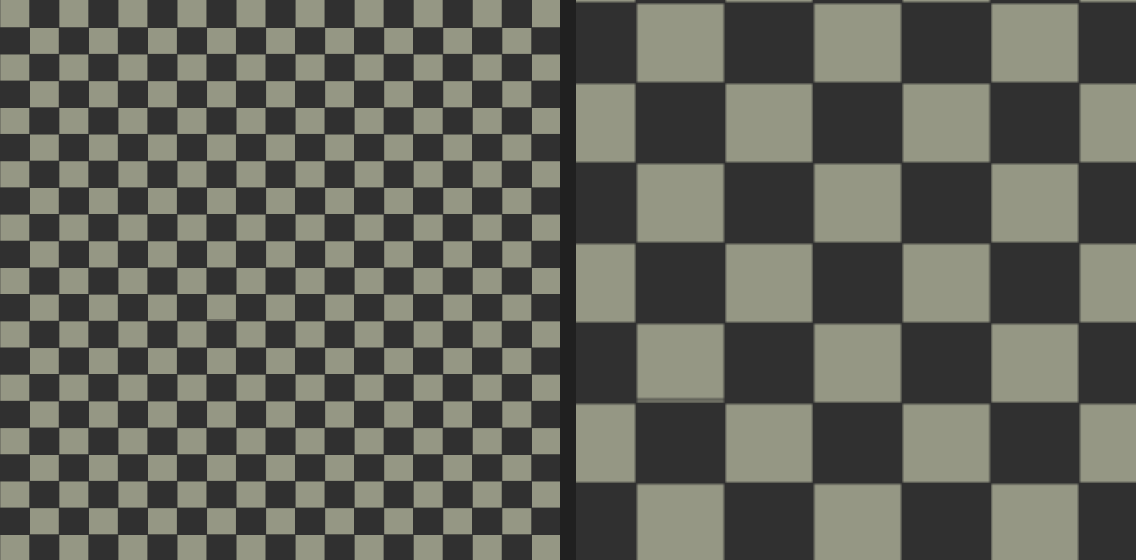
Left: the whole. Right: its middle third, enlarged.
Write a three.js fragment shader that draws this pattern.

```glsl
#define CELL vec2(0.052734, 0.047656)
#define TOP_OFFSET 0.00146
#define INSET 0.0005
#define SOFTNESS 0.00195
#define DARK vec3(0.188, 0.188, 0.188)
#define LIGHT vec3(0.584, 0.592, 0.518)
#define WORN_CELL vec2(7.0, 11.0)
#define SCRATCH_HEIGHT 0.0021
#define SCRATCH_STRENGTH 0.5

varying vec2 vUv;

// Soft coverage of a rectangle centred on the origin
float boxCoverage(vec2 p, vec2 halfSize) {
  vec2 inside = clamp((halfSize - abs(p)) / SOFTNESS + 0.5, 0.0, 1.0);
  return inside.x * inside.y;
}

// Hairline just above the lower edge of the worn cell
float scratch(vec2 cell, vec2 local) {
  vec2 offset = abs(cell - WORN_CELL);
  float worn = 1.0 - step(0.5, max(offset.x, offset.y));
  float height = 0.5 * CELL.y - local.y;
  float line = 1.0 - smoothstep(0.0, SOFTNESS, abs(height - SCRATCH_HEIGHT));
  return worn * line * SCRATCH_STRENGTH;
}

void main() {
  // Rows count downward; the first row runs up to the canvas edge
  float depth = max(1.0 - vUv.y - TOP_OFFSET, 0.1 * CELL.y);
  vec2 p = vec2(vUv.x, depth);
  vec2 cell = floor(p / CELL);
  vec2 local = p - (cell + 0.5) * CELL;

  // Alternate cells are light, slightly inset from their neighbours
  float isLight = 1.0 - mod(cell.x + cell.y, 2.0);
  float coverage = isLight * boxCoverage(local, 0.5 * CELL - INSET);
  coverage *= 1.0 - scratch(cell, local);

  gl_FragColor = vec4(mix(DARK, LIGHT, coverage), 1.0);
}
```
